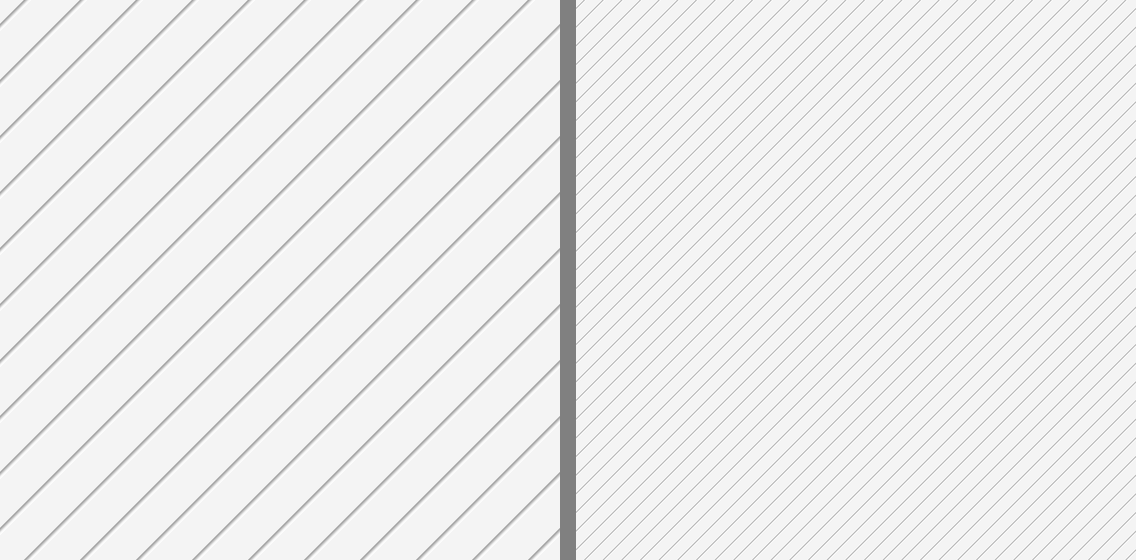
Left, the tile; right, the same tile 3 across and 3 down.
Give the GLSL for this pattern, as a WebGL 2 fragment shader.

```glsl
#version 300 es
precision highp float;
// Pale boards split by ten diagonal grooves: each groove has a crisp dark lip,
// a shadow fading to the lower right and a thin white highlight beyond it.
// One wrapped diagonal coordinate drives the whole profile, so it tiles.

#define REPEATS 10.0
#define GROOVE_PHASE 0.428
#define SHADOW_WIDTH 0.088
#define HIGHLIGHT_POS 0.118
#define HIGHLIGHT_WIDTH 0.026
#define BOARD_COLOR vec3(0.957)
#define SHADOW_COLOR vec3(0.56)
#define HIGHLIGHT_COLOR vec3(1.0)

uniform vec2 u_resolution;
out vec4 fragColor;

// Antialiased step: coverage of a pixel lying at signed distance d from an edge.
float edge(float d, float pixel) {
    return clamp(d / pixel + 0.5, 0.0, 1.0);
}

// Antialiased band of a given width centred on zero.
float band(float d, float width, float pixel) {
    return edge(d + 0.5 * width, pixel) - edge(d - 0.5 * width, pixel);
}

void main() {
    vec2 uv = gl_FragCoord.xy / u_resolution;

    // Signed offset from the nearest groove lip, in periods.
    float across = fract(REPEATS * (uv.x - uv.y) - GROOVE_PHASE + 0.5) - 0.5;
    float pixel = REPEATS * length(1.0 / u_resolution);

    // Shadow: hard at the lip, fading away from it.
    float fade = 1.0 - clamp(across / SHADOW_WIDTH, 0.0, 1.0);
    float shadow = edge(across, pixel) * fade;

    // Highlight along the far side of the groove.
    float highlight = band(across - HIGHLIGHT_POS, HIGHLIGHT_WIDTH, pixel);

    vec3 color = mix(BOARD_COLOR, SHADOW_COLOR, shadow);
    color = mix(color, HIGHLIGHT_COLOR, highlight);
    fragColor = vec4(color, 1.0);
}
```
